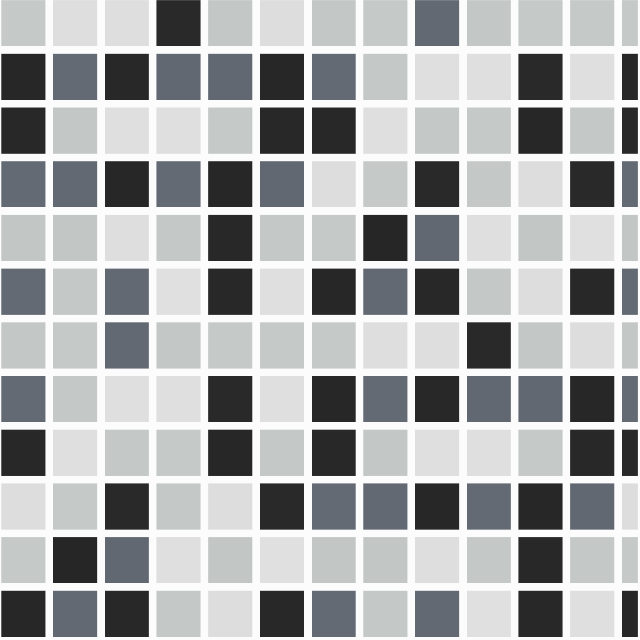
This pattern is drawn by a Shadertoy shader. Its source:

```glsl
const vec2 PITCH = vec2(0.0808, 0.0839);    // tile spacing
const vec2 TILE = vec2(0.0690, 0.0723);     // tile size
const vec2 ORIGIN = vec2(0.0020, 0.0046);   // lower left corner of the first tile
const float RIGHT_TRIM = 0.9967;            // grout covers everything beyond
const vec2 BLOCK = vec2(12.0, 6.0);         // tiles before the layout repeats
const float BLOCK_SHIFT = 6.0;              // sideways shift of each next block

const vec2 SHADE_STEP = vec2(5.0 / 12.0, 0.37); // spreads equal shades apart
const float SHADE_JITTER = 0.6;
const float TINT_VARIATION = 0.012;
const float EDGE_SOFTNESS = 0.0006;

const vec3 GROUT = vec3(0.99);
const vec3 BLACK = vec3(0.155);
const vec3 SLATE = vec3(0.388, 0.412, 0.450);
const vec3 SILVER = vec3(0.768, 0.785, 0.780);
const vec3 PALE = vec3(0.873);

// Cumulative shares of the shades; pale takes the rest
const float BLACK_END = 0.25;
const float SILVER_END = 0.53;
const float SLATE_END = 0.72;

float hash(vec2 p) {
    return fract(sin(dot(p, vec2(127.1, 311.7))) * 43758.5453);
}

// Wraps a cell into the basic block, sliding alternate blocks sideways
vec2 wrapCell(vec2 cell) {
    cell.x += BLOCK_SHIFT * floor(cell.y / BLOCK.y);
    return mod(cell, BLOCK);
}

vec3 tileColor(vec2 cell) {
    float pick = fract(dot(cell, SHADE_STEP) + SHADE_JITTER * hash(cell));
    vec3 color = pick < BLACK_END ? BLACK
               : pick < SILVER_END ? SILVER
               : pick < SLATE_END ? SLATE : PALE;
    return color + TINT_VARIATION * (hash(cell + 31.0) - 0.5);
}

void mainImage(out vec4 fragColor, in vec2 fragCoord) {
    vec2 uv = fragCoord / iResolution.xy;
    vec2 softness = max(1.0 / iResolution.xy, vec2(EDGE_SOFTNESS));

    // Tile grid
    vec2 cell = floor((uv - ORIGIN) / PITCH);
    vec2 local = uv - ORIGIN - cell * PITCH;

    // Coverage of the tile, with the grid cut off at the right
    vec2 inset = 0.5 * TILE - abs(local - 0.5 * TILE);
    inset.x = min(inset.x, RIGHT_TRIM - uv.x);
    vec2 coverage = clamp(inset / softness + 0.5, 0.0, 1.0);

    vec3 color = mix(GROUT, tileColor(wrapCell(cell)), coverage.x * coverage.y);
    fragColor = vec4(color, 1.0);
}
```
